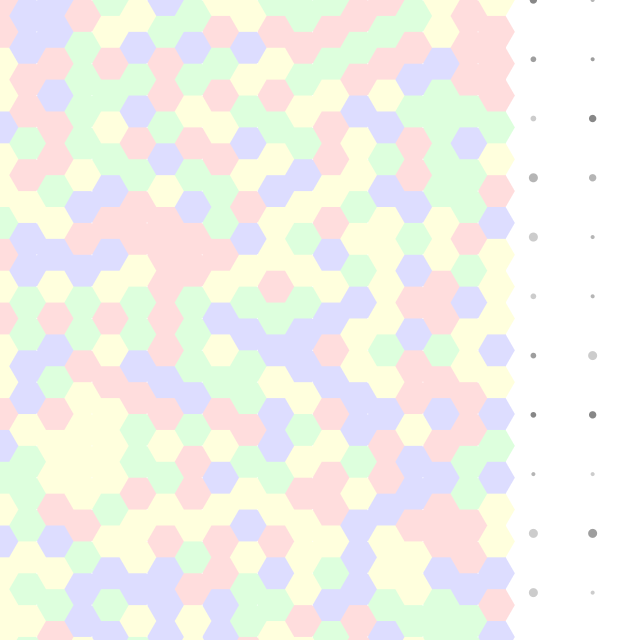
This pattern is drawn by a WebGL 2 fragment shader. Its source:

```glsl
#version 300 es
precision highp float;

#define HEX_RADIUS 0.02873
#define LAST_COLUMN 18.0
#define SPECK_RADIUS 0.0009
#define DOT_PITCH 0.0926
#define DOT_MIN_RADIUS 0.0031
#define DOT_RADIUS_STEP 0.0013
#define DOT_DARKEST 0.53
#define DOT_GREY_STEP 0.09
#define SEED 7u

uniform vec2 u_resolution;
out vec4 outColor;

const float SQRT3 = 1.7320508;
const vec3 PAPER = vec3(1.0);
const vec3 PASTELS[4] = vec3[4](
    vec3(1.0, 1.0, 0.867),
    vec3(1.0, 0.867, 0.867),
    vec3(0.867, 1.0, 0.867),
    vec3(0.867, 0.867, 1.0));

// Integer hash of a cell, returned in 0..1
float hash(vec2 cell, uint salt) {
    uvec2 k = uvec2(ivec2(cell) + 512);
    uint h = k.x * 1597334677u ^ k.y * 3812015801u ^ (salt + SEED) * 2654435769u;
    h = (h ^ (h >> 16)) * 2246822519u;
    h = (h ^ (h >> 13)) * 3266489917u;
    h ^= h >> 16;
    return float(h >> 8) / 16777216.0;
}

float coverage(float dist, float pixel) {
    return clamp(0.5 - dist / pixel, 0.0, 1.0);
}

// Flat-topped hexagon
float hexDistance(vec2 p, float radius) {
    p = abs(p);
    return max(p.y, dot(p, vec2(0.5 * SQRT3, 0.5))) - 0.5 * SQRT3 * radius;
}

// Grey dots of four sizes and four shades on a square grid
vec3 dottedPaper(vec2 p, float pixel) {
    vec2 cell = round(p / DOT_PITCH);
    float radius = DOT_MIN_RADIUS + DOT_RADIUS_STEP * floor(4.0 * hash(cell, 1u));
    float grey = DOT_DARKEST + DOT_GREY_STEP * floor(4.0 * hash(cell, 2u));
    float dist = length(p - cell * DOT_PITCH) - radius;
    return mix(PAPER, vec3(grey), coverage(dist, pixel));
}

// Pastel hexagons: rgb is the blended colour, a the total coverage
vec4 hexTiles(vec2 p, float pixel) {
    vec2 pitch = HEX_RADIUS * vec2(1.5, SQRT3);
    float nearColumn = round(p.x / pitch.x);
    vec3 sum = vec3(0.0);
    float total = 0.0;
    float speck = 0.0;

    for (float i = -1.0; i <= 1.0; i++) {
        float column = nearColumn + i;
        if (column > LAST_COLUMN) continue;
        float odd = mod(column, 2.0);
        float nearRow = round(p.y / pitch.y - 0.5 * odd);
        for (float j = -1.0; j <= 1.0; j++) {
            vec2 cell = vec2(column, nearRow + j);
            vec2 local = p - (cell + vec2(0.0, 0.5 * odd)) * pitch;
            float weight = coverage(hexDistance(local, HEX_RADIUS), pixel);
            sum += weight * PASTELS[int(4.0 * hash(cell, 3u))];
            total += weight;
            // Pinhole gap at the left tip of even columns
            float gap = length(local + vec2(HEX_RADIUS, 0.0)) - SPECK_RADIUS;
            speck = max(speck, (1.0 - odd) * coverage(gap, pixel));
        }
    }
    vec3 tile = sum / max(total, 0.0001);
    return vec4(mix(tile, PAPER, 0.7 * speck), min(total, 1.0));
}

void main() {
    // Both grids start at the top left corner
    vec2 p = gl_FragCoord.xy / u_resolution;
    p.y = 1.0 - p.y;
    float pixel = 1.0 / min(u_resolution.x, u_resolution.y);

    vec4 tiles = hexTiles(p, pixel);
    outColor = vec4(mix(dottedPaper(p, pixel), tiles.rgb, tiles.a), 1.0);
}
```
